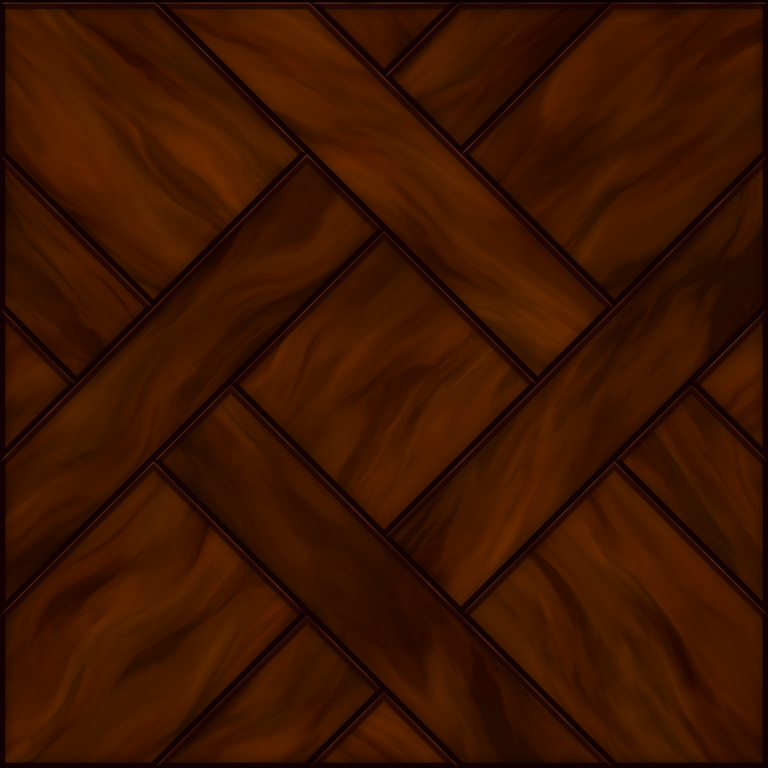
This pattern is drawn by a Shadertoy shader. Its source:

```glsl
// Dark stained wood parquet: a pinwheel of bevelled diagonal boards in a square frame.

float hash(vec2 p) {
    return fract(sin(dot(p, vec2(127.1, 311.7))) * 43758.5453);
}

float noise(vec2 p) {
    vec2 i = floor(p), f = fract(p);
    f = f * f * (3.0 - 2.0 * f);
    return mix(mix(hash(i), hash(i + vec2(1, 0)), f.x),
               mix(hash(i + vec2(0, 1)), hash(i + vec2(1, 1)), f.x), f.y);
}

float fbm(vec2 p) {
    float sum = 0.0, amp = 0.5;
    for (int i = 0; i < 5; i++) {
        sum += amp * noise(p);
        p = mat2(1.9, 0.3, -0.3, 1.9) * p + 7.3;
        amp *= 0.54;
    }
    return sum / 1.04;
}

// Stained wood; x runs along the grain, y across it
vec3 wood(vec2 p, float seed) {
    float tilt = (hash(vec2(seed, 3.0)) - 0.5) * 0.5;
    p = mat2(cos(tilt), sin(tilt), -sin(tilt), cos(tilt)) * p + seed * 41.0;
    p.y += 0.45 * (noise(p * vec2(0.8, 1.0)) - 0.5);
    vec2 g = p * vec2(0.6, 2.0);
    g += 1.1 * vec2(fbm(g + 5.2), fbm(g * 0.8 + 19.7));
    float tone = 0.46 + 1.15 * (fbm(g) - 0.5) + 0.35 * (noise(p * 0.6 + 31.0) - 0.5);
    tone += 0.14 * (hash(vec2(seed, 8.0)) - 0.5);

    // Sharper dark strokes and fine fibres
    tone -= 0.24 * smoothstep(0.54, 0.68, fbm(g * vec2(0.9, 1.6) + 53.0));
    tone += 0.20 * (noise(g * vec2(1.6, 4.5) + 91.0) - 0.5);
    vec3 col = mix(vec3(0.15, 0.04, 0.0), vec3(0.40, 0.16, 0.0), clamp(tone, 0.0, 1.1));
    col.g += 0.025 * (noise(g * 1.3 + 77.0) - 0.5);
    return col;
}

void mainImage(out vec4 fragColor, in vec2 fragCoord) {
    vec2 p = (fragCoord / iResolution.xy - 0.5) * 10.0;
    float px = 10.0 / min(iResolution.x, iResolution.y);
    const float FAR = 99.0;

    // Diagonal axes, turned by quarters until the point lies in the first arm
    vec2 q = vec2(p.x + p.y, p.y - p.x);
    vec2 up = vec2(1.0);
    float arm = 0.0;
    for (int k = 0; k < 4; k++) {
        if (q.x > 2.0 && q.y > -2.0) break;
        q = vec2(-q.y, q.x);
        up = vec2(-up.y, up.x);
        arm += 1.0;
    }

    // Bounds of the board: centre square, long plank, or the boards beyond it
    vec2 lo = vec2(-2.0), hi = vec2(2.0);
    bool acrossArm = false;
    if (arm < 3.5) {
        if (q.x < 4.0) {
            lo = vec2(2.0, -2.0);
            hi = vec2(4.0, FAR);
            acrossArm = true;
        } else {
            lo.x = 4.0;
            hi.x = FAR;
            if (q.y > 4.0) {
                lo.y = 4.0;
                hi.y = FAR;
                acrossArm = true;
            } else if (q.y > 2.0) {
                lo.y = 2.0;
                hi.y = 4.0;
            }
        }
    }

    // Distances to the upward facing and downward facing edges
    vec2 top = mix(q - lo, hi - q, step(0.0, up)) * 0.7071;
    vec2 bottom = mix(hi - q, q - lo, step(0.0, up)) * 0.7071;
    float lit = min(min(top.x, top.y), 4.97 - p.y);
    float shade = min(min(bottom.x, bottom.y), min(5.0 + p.y, 5.0 - abs(p.x)));

    // Board surface, softly darker near its edges
    float seed = hash(vec2(arm * 5.0 + lo.x, lo.y + 11.0));
    vec3 col = wood((acrossArm ? q.yx : q) * 0.7071, seed);
    col *= mix(0.78, 1.0, smoothstep(0.04, 0.24, min(lit, shade)));

    // Reddish upper bevel, then the black lower bevel and gap
    vec3 bevel = col * 0.3 + vec3(0.07, 0.005, 0.01);
    col = mix(bevel, col, smoothstep(0.09 - px, 0.09 + px, lit));
    vec3 gap = vec3(0.075, 0.0, 0.01);
    col = mix(gap, col, smoothstep(0.07 - px, 0.07 + px, shade));
    col = mix(gap * 0.6, col, smoothstep(-px, px, min(lit, shade)));

    // Thin worn glint along the upper rim
    float rim = 1.0 - smoothstep(0.0, 0.004 + px, abs(lit - 0.012));
    rim *= smoothstep(0.0, 0.06, shade) * (0.15 + 0.7 * noise(p * 3.0 + 13.0));
    col = mix(col, vec3(0.40, 0.18, 0.06), rim);

    fragColor = vec4(col, 1.0);
}
```
